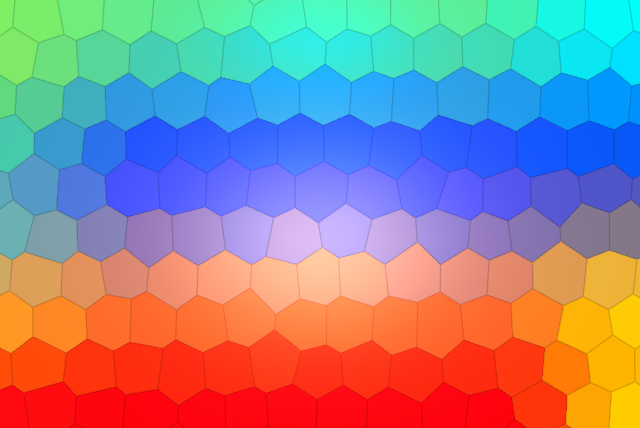
Write a Shadertoy shader that draws this background.

```glsl
// Draws a rainbow mosaic of staggered Voronoi cells, lit by two soft glows.

const float ASPECT = 1.5;                      // layout width in canvas heights
const vec2 PITCH = vec2(0.1123, 0.104);        // column and row spacing
const vec2 FIRST_SITE = vec2(0.025, 0.973);    // first site of the top rows
const vec2 JITTER = vec2(0.36, 0.32);          // site scatter in cell units

// Colour stops from top to bottom
const vec3 LEFT[10] = vec3[10](
    vec3(0.50, 0.94, 0.39), vec3(0.50, 0.92, 0.40), vec3(0.37, 0.85, 0.50),
    vec3(0.27, 0.78, 0.69), vec3(0.35, 0.65, 0.74), vec3(0.43, 0.70, 0.69),
    vec3(0.87, 0.65, 0.33), vec3(1.00, 0.60, 0.14), vec3(1.00, 0.30, 0.03),
    vec3(1.00, 0.04, 0.06));
const vec3 MIDDLE[10] = vec3[10](
    vec3(0.39, 0.92, 0.55), vec3(0.29, 0.83, 0.65), vec3(0.17, 0.59, 0.90),
    vec3(0.12, 0.31, 1.00), vec3(0.26, 0.28, 0.98), vec3(0.48, 0.41, 0.73),
    vec3(0.88, 0.49, 0.37), vec3(1.00, 0.37, 0.14), vec3(1.00, 0.16, 0.05),
    vec3(1.00, 0.01, 0.05));
const vec3 RIGHT[10] = vec3[10](
    vec3(0.00, 1.00, 0.98), vec3(0.00, 0.91, 1.00), vec3(0.00, 0.59, 1.00),
    vec3(0.00, 0.35, 1.00), vec3(0.31, 0.33, 0.78), vec3(0.55, 0.49, 0.49),
    vec3(0.93, 0.70, 0.22), vec3(1.00, 0.80, 0.00), vec3(1.00, 0.71, 0.00),
    vec3(1.00, 0.80, 0.00));

vec2 hash22(vec2 p) {
    vec3 q = fract(vec3(p.xyx) * vec3(0.1031, 0.1030, 0.0973));
    q += dot(q, q.yzx + 33.33);
    return fract((q.xx + q.yz) * q.zy);
}

vec3 ramp(vec3 stops[10], float t) {
    t = clamp(t, 0.0, 9.0);
    int i = min(int(t), 8);
    return mix(stops[i], stops[i + 1], t - float(i));
}

// Even rows shift by half a column
float stagger(float row) {
    return 0.5 * (1.0 - mod(row, 2.0));
}

vec2 sitePosition(vec2 id) {
    vec2 cell = id + JITTER * (hash22(id + 17.0) - 0.5);
    cell.x += stagger(id.y);
    return FIRST_SITE + cell * PITCH * vec2(1.0, -1.0);
}

vec2 nearestLatticeId(vec2 p) {
    float row = floor((FIRST_SITE.y - p.y) / PITCH.y + 0.5);
    float column = floor((p.x - FIRST_SITE.x) / PITCH.x - stagger(row) + 0.5);
    return vec2(column, row);
}

vec2 nearestSite(vec2 p, vec2 base) {
    vec2 nearest = vec2(0.0);
    float best = 1e5;
    for (int j = -2; j <= 2; j++)
    for (int i = -2; i <= 2; i++) {
        vec2 site = sitePosition(base + vec2(i, j));
        float d = dot(site - p, site - p);
        if (d < best) { best = d; nearest = site; }
    }
    return nearest;
}

// Distance to the closest bisector around the owning site
float edgeDistance(vec2 p, vec2 base, vec2 owner) {
    float d = 1.0;
    for (int j = -2; j <= 2; j++)
    for (int i = -2; i <= 2; i++) {
        vec2 site = sitePosition(base + vec2(i, j));
        vec2 gap = site - owner;
        if (dot(gap, gap) > 1e-7)
            d = min(d, dot(0.5 * (site + owner) - p, normalize(gap)));
    }
    return d;
}

vec3 cellColor(vec2 site) {
    float u = site.x / ASPECT;
    float t = (FIRST_SITE.y - site.y) / PITCH.y;
    float leftAmount = 1.0 - smoothstep(0.0, 0.24, u);
    float rightAmount = smoothstep(mix(0.80, 0.68, site.y), 0.97, u);
    vec3 color = mix(ramp(MIDDLE, t), ramp(LEFT, t), leftAmount);
    return mix(color, ramp(RIGHT, t), rightAmount);
}

float glow(vec2 p, vec2 center, vec2 radius) {
    vec2 d = (p - center) / radius;
    return exp(-0.5 * dot(d, d));
}

void mainImage(out vec4 fragColor, in vec2 fragCoord) {
    vec2 p = fragCoord / iResolution.xy * vec2(ASPECT, 1.0);
    vec2 base = nearestLatticeId(p);
    vec2 site = nearestSite(p, base);
    vec3 color = cellColor(site);

    // Soft light over the flat cells
    color += vec3(0.34, 0.32, 0.28) * glow(p, vec2(0.75, 0.44), vec2(0.22, 0.17));
    color += vec3(-0.12, 0.09, 0.26) * glow(p, vec2(0.75, 0.92), vec2(0.17, 0.10));

    // Thin dark seams
    float pixel = 1.0 / iResolution.y;
    float seam = 1.0 - smoothstep(0.0, 0.0008 + pixel, edgeDistance(p, base, site));
    color *= 1.0 - 0.16 * seam;

    fragColor = vec4(clamp(color, 0.0, 1.0), 1.0);
}
```
